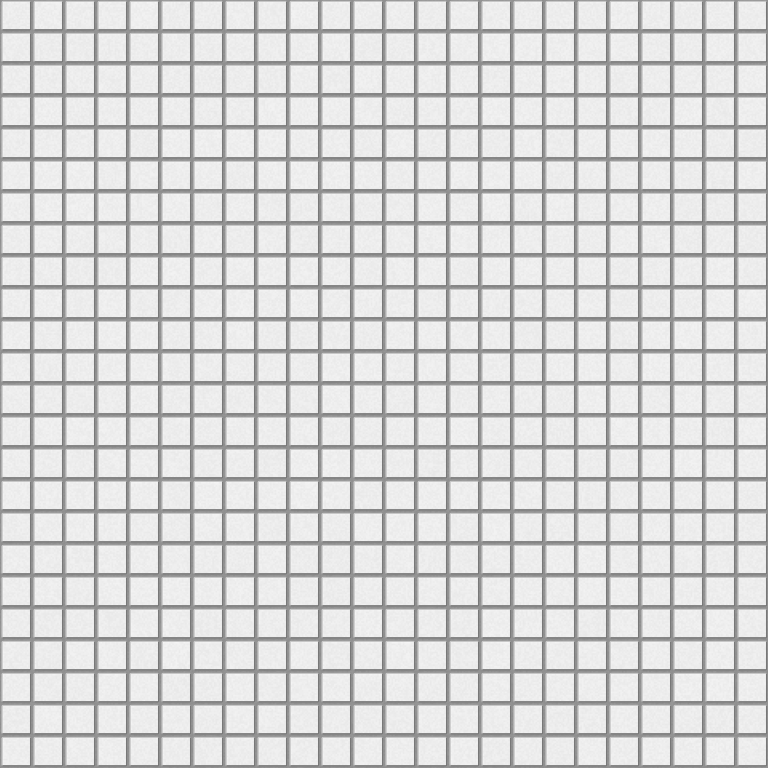
Give the GLSL for this texture, as a WebGL 2 fragment shader.

```glsl
#version 300 es
precision highp float;

uniform vec2 u_resolution;
out vec4 outColor;

// Layout, in units of one tile cell
const float TILES = 24.0;
const vec2 TILE_SHIFT = vec2(0.010, 0.012);
const float HALF_SIZE = 0.465;
const float CORNER_RADIUS = 0.055;
const float BEVEL_WIDTH = 0.040;
const float RIM_WIDTH = 0.07;

// Shades and surface variation
const vec3 FACE_COLOR = vec3(0.930);
const vec3 GROUT_COLOR = vec3(0.570);
const vec3 SHADOW_COLOR = vec3(0.470);
const vec3 LIT_COLOR = vec3(0.780);
const vec2 LIGHT_DIR = vec2(-0.7071, 0.7071);
const float RIM_GAIN = 0.020;
const float GRAIN_PER_TILE = 20.0;
const float GRAIN_AMOUNT = 0.035;
const float TILE_VARIATION = 0.008;

float hash(vec2 p) {
  vec3 q = fract(vec3(p.xyx) * 0.1031);
  q += dot(q, q.yzx + 33.33);
  return fract((q.x + q.y) * q.z);
}

// Value noise that wraps after a whole number of lattice cells
float wrappedNoise(vec2 p, float period) {
  vec2 i = floor(p);
  vec2 f = fract(p);
  f = f * f * (3.0 - 2.0 * f);
  vec2 a = mod(i, period);
  vec2 b = mod(i + 1.0, period);
  float low = mix(hash(a), hash(vec2(b.x, a.y)), f.x);
  float high = mix(hash(vec2(a.x, b.y)), hash(b), f.x);
  return mix(low, high, f.y);
}

// Signed distance to the rounded tile in x, outward normal in yz
vec3 roundedTile(vec2 p) {
  vec2 q = abs(p) - HALF_SIZE + CORNER_RADIUS;
  vec2 outer = max(q, 0.0);
  float dist = length(outer) + min(max(q.x, q.y), 0.0) - CORNER_RADIUS;
  vec2 axis = q.x > q.y ? vec2(1.0, 0.0) : vec2(0.0, 1.0);
  vec2 normal = max(q.x, q.y) > 0.0 ? normalize(outer) : axis;
  return vec3(dist, normal * sign(p));
}

void main() {
  vec2 uv = gl_FragCoord.xy / u_resolution;
  vec2 grid = uv * TILES - TILE_SHIFT;
  vec2 cell = mod(floor(grid), TILES);
  float soft = 0.5 * TILES / min(u_resolution.x, u_resolution.y);

  vec3 tile = roundedTile(fract(grid) - 0.5);
  float facing = dot(tile.yz, LIGHT_DIR);

  // Grainy face with a faint brighter rim towards the light
  float grain = wrappedNoise(grid * GRAIN_PER_TILE, TILES * GRAIN_PER_TILE) - 0.5;
  float rim = smoothstep(-BEVEL_WIDTH - RIM_WIDTH, -BEVEL_WIDTH, tile.x);
  vec3 face = FACE_COLOR + grain * GRAIN_AMOUNT;
  face += (hash(cell + 7.0) - 0.5) * TILE_VARIATION;
  face += rim * max(facing, 0.0) * RIM_GAIN;

  // Bevel: dark at right and bottom, pale at left and top
  vec3 bevel = mix(SHADOW_COLOR, LIT_COLOR, smoothstep(-0.7, 0.7, facing));
  vec3 grout = GROUT_COLOR + grain * GRAIN_AMOUNT;

  vec3 color = mix(face, bevel, smoothstep(-soft, soft, tile.x + BEVEL_WIDTH));
  color = mix(color, grout, smoothstep(-soft, soft, tile.x));
  outColor = vec4(color, 1.0);
}
```
